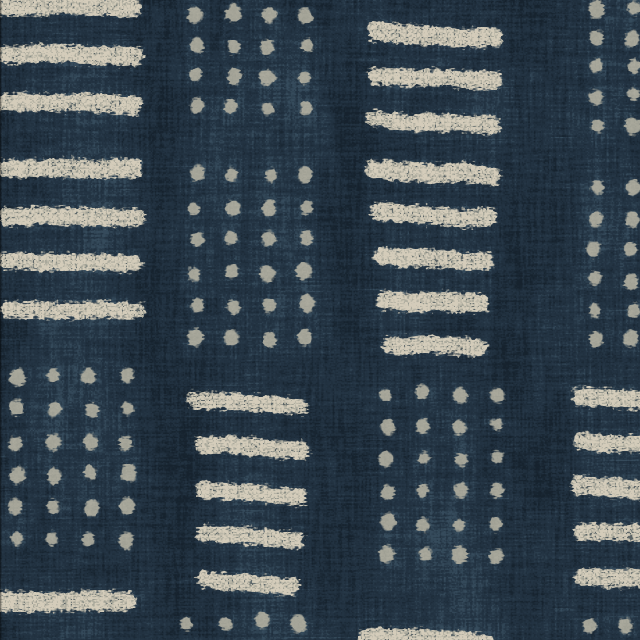
Give the GLSL for this pattern, as a Shadertoy shader.

```glsl
// Indigo cloth with alternating blocks of frayed pale bars and four-wide dot grids

#define CANVAS 768.0                  // canvas height in cloth units
#define DARK vec3(0.085, 0.135, 0.18)
#define MID vec3(0.135, 0.20, 0.26)
#define LIGHT vec3(0.21, 0.295, 0.36)
#define GREY vec3(0.64, 0.64, 0.59)
#define CREAM vec3(0.83, 0.80, 0.73)
#define BAR_HALF 10.5                 // half thickness of a bar
#define DOT_RADIUS 8.6
#define DOT_PITCH 44.0                // spacing of dots across
#define FRAY 6.5                      // raggedness of bar edges
#define WEAVE 0.62                    // strength of the thread texture

// One entry per column; one component per block, from the top down
const vec4 FIRST[4] = vec4[4](vec4(8, 203, 452, 722), vec4(18, 210, 483, 747),
                              vec4(43, 207, 472, 768), vec4(10, 226, 479, 752));
const vec4 PITCH[4] = vec4[4](vec4(58, 56, 39, 54), vec4(37, 39, 54, 39),
                              vec4(52, 52, 39, 54), vec4(35, 36.5, 54, 39));
const vec4 COUNT[4] = vec4[4](vec4(3, 4, 6, 1), vec4(4, 6, 5, 1),
                              vec4(3, 5, 6, 1), vec4(5, 6, 5, 1));
// One component per column
const vec4 BAR_X = vec4(86, 300, 522, 760);
const vec4 DOT_X = vec4(86, 301, 531, 781);
const vec4 BAR_LENGTH = vec4(86, 71, 80, 72);
const vec4 TAPER = vec4(0, 2.5, 4.5, 0);
const vec4 TILT = vec4(0.01, 0.06, 0.045, 0.06);

float hash(vec2 p) {
    return fract(sin(dot(p, vec2(127.1, 311.7))) * 43758.5453);
}

float noise(vec2 p) {
    vec2 i = floor(p), f = fract(p);
    f = f * f * (3.0 - 2.0 * f);
    return mix(mix(hash(i), hash(i + vec2(1, 0)), f.x),
               mix(hash(i + vec2(0, 1)), hash(i + vec2(1, 1)), f.x), f.y);
}

float fbm(vec2 p) {
    float sum = 0.0, amplitude = 0.5;
    for (int i = 0; i < 4; i++) {
        sum += amplitude * noise(p);
        p = p * 2.03 + 17.0;
        amplitude *= 0.5;
    }
    return sum;
}

float roundedBox(vec2 p, vec2 halfSize, float r) {
    vec2 e = abs(p) - halfSize + r;
    return length(max(e, 0.0)) + min(max(e.x, e.y), 0.0) - r;
}

// Nearest bar of a block; q is relative to the centre of its first bar
float barBlock(vec2 q, int col, int block) {
    q.y -= TILT[col] * q.x;
    float row = clamp(round(q.y / PITCH[col][block]), 0.0, COUNT[col][block] - 1.0);
    vec2 id = vec2(float(col * 4 + block), row);
    float shrink = block == 0 ? 0.0 : TAPER[col] * row;
    q.y -= row * PITCH[col][block] + 4.0 * (noise(vec2(q.x / 34.0, id.x * 9.0 + row)) - 0.5);
    q.x -= 6.0 * (hash(id) - 0.5);
    vec2 size = vec2(BAR_LENGTH[col] - shrink, BAR_HALF + 2.0 * (hash(id + 3.7) - 0.5));
    return roundedBox(q, size, 8.0);
}

// Nearest dot of a block; q is relative to the middle of its first row
float dotBlock(vec2 q, int col, int block) {
    vec2 pitch = vec2(DOT_PITCH, PITCH[col][block]);
    vec2 cell = clamp(round(q / pitch + vec2(1.5, 0)), vec2(0), vec2(3, COUNT[col][block] - 1.0));
    vec2 id = cell + 11.0 * vec2(col, block);
    q -= (cell - vec2(1.5, 0)) * pitch + 5.0 * (vec2(hash(id), hash(id + 5.3)) - 0.5);
    return length(q * vec2(1.06, 0.95)) - DOT_RADIUS - 3.0 * (hash(id + 8.1) - 0.5);
}

// Distances to the nearest bar (x) and dot (y)
vec2 markDistances(vec2 p) {
    vec2 d = vec2(1e3);
    for (int col = 0; col < 4; col++) {
        for (int block = 0; block < 4; block++) {
            float shift = block == 3 ? -9.0 : 0.0;
            vec2 q = p - vec2(shift, FIRST[col][block]);
            bool isBar = (col + (block == 2 ? 1 : 0)) % 2 == 0;
            if (isBar) d.x = min(d.x, barBlock(q - vec2(BAR_X[col], 0), col, block));
            else d.y = min(d.y, dotBlock(q - vec2(DOT_X[col], 0), col, block));
        }
    }
    return d;
}

void mainImage(out vec4 fragColor, in vec2 fragCoord) {
    vec2 p = vec2(fragCoord.x, iResolution.y - fragCoord.y) * CANVAS / iResolution.y;
    float soft = 1.0 + 0.6 * CANVAS / iResolution.y;

    // Woven indigo ground: threads, cloudy dye, column bands and faint scuffs
    float warp = noise(p / vec2(2.3, 28.0));
    float weft = noise(p / vec2(28.0, 2.3) + 40.0);
    float tone = 0.42 + WEAVE * 0.5 * (warp + weft - 1.0) + 0.35 * (noise(p * 0.6) - 0.5);
    tone += 0.5 * (fbm(p / vec2(60.0, 130.0)) - 0.47);
    tone += 0.07 * cos((p.x - 95.0) * 6.28318 / 220.0);
    tone += 0.25 * smoothstep(0.88, 1.0, noise(p / vec2(75.0, 2.5) + 90.0));

    // Ragged resist marks with a faint halo
    vec2 d = markDistances(p);
    float ragged = noise(p * vec2(0.16, 0.45)) + 0.6 * noise(p * 0.42 + 30.0) - 0.8;
    d += ragged * vec2(FRAY, 0.6 * FRAY);
    tone += 0.16 * exp(-max(min(d.x, d.y), 0.0) / 7.0);
    vec3 color = mix(DARK, MID, smoothstep(0.0, 0.5, tone));
    color = mix(color, LIGHT, smoothstep(0.45, 0.9, tone));

    // Speckled pale fibre, with small pits letting the dye show
    float grain = 0.6 * noise(p * 0.62 + 7.0) + 0.2 * (warp + weft);
    vec2 ink = smoothstep(vec2(soft), vec2(-soft), d);
    ink.x *= 1.0 - 0.55 * smoothstep(0.32, 0.16, grain);
    color = mix(color, mix(GREY, CREAM, 0.35 * grain), ink.y * 0.95);
    color = mix(color, mix(GREY, CREAM, smoothstep(0.2, 0.62, grain)), ink.x);

    color *= mix(0.55, 1.0, smoothstep(0.0, 3.0, p.x));
    fragColor = vec4(color, 1.0);
}
```
